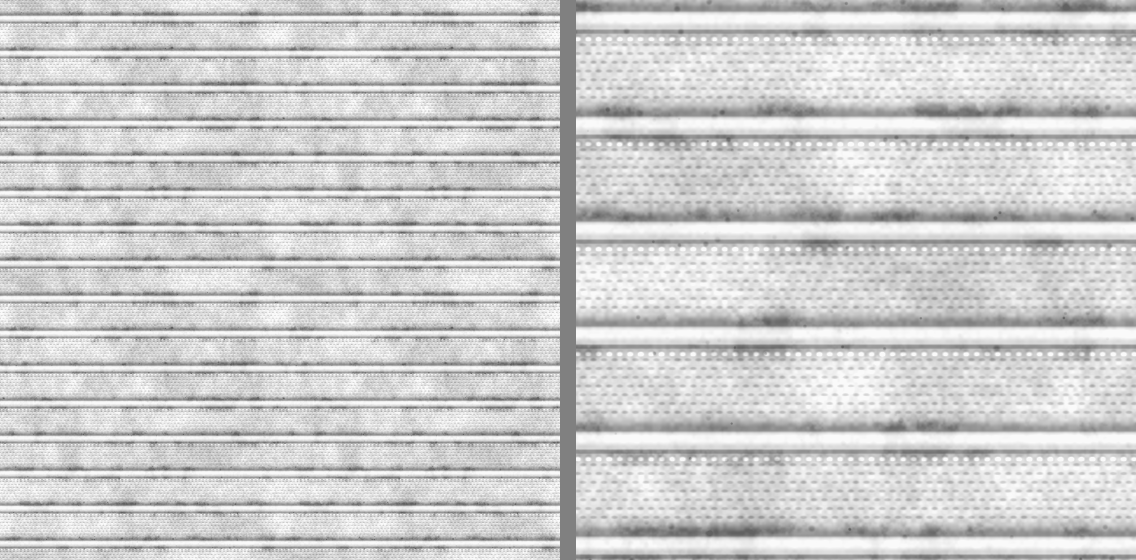
Left, the full canvas; right, a detail of the centre.
Give the GLSL for this texture, as a Shadertoy shader.

```glsl
// Weathered pale metal sheet: rounded horizontal ridges between perforated panels.
// A shaded cross-section and staggered holes are supersampled per row;
// wrapping layered noise adds clouds and grime, cellular noise adds pits.

#define ROWS 16.0          // ridges down the canvas
#define HOLES 160.0        // holes across the canvas
#define HOLE_ROWS 12.0     // hole rows per ridge pitch
#define WEAR_REPEATS 2.0   // repeats of the wear across and down
#define PANEL_TONE 0.875
#define GROOVE_TONE 0.54
#define CLOUD_AMOUNT 0.30
#define GRIME_AMOUNT 0.17
#define GRAIN_AMOUNT 0.11
#define SAMPLES 3          // samples per pixel side

float hash(vec2 p) {
    vec3 q = fract(p.xyx * vec3(0.1031, 0.1030, 0.0973));
    q += dot(q, q.yzx + 33.33);
    return fract((q.x + q.y) * q.z);
}

// Value noise on a unit square, wrapping after the given number of cells
float wrapNoise(vec2 uv, float cells, float seed) {
    vec2 p = uv * cells, i = floor(p), f = fract(p);
    vec2 a = mod(i, cells) + seed, b = mod(i + 1.0, cells) + seed;
    f = f * f * (3.0 - 2.0 * f);
    return mix(mix(hash(a), hash(vec2(b.x, a.y)), f.x),
               mix(hash(vec2(a.x, b.y)), hash(b), f.x), f.y);
}

float layeredNoise(vec2 uv, float cells, float seed) {
    float sum = 0.0, total = 0.0, weight = 1.0;
    for (int k = 0; k < 5; k++) {
        sum += weight * wrapNoise(uv, cells, seed + 17.0 * float(k));
        total += weight;
        weight *= 0.65;
        cells *= 2.0;
    }
    return sum / total;
}

// Sparse round pits, one candidate per wrapped cell
float pits(vec2 uv, float cells, float chance) {
    vec2 p = uv * cells, base = floor(p);
    float cover = 0.0;
    for (int y = -1; y <= 1; y++)
    for (int x = -1; x <= 1; x++) {
        vec2 cell = base + vec2(x, y), id = mod(cell, cells);
        vec2 centre = cell + vec2(hash(id + 311.0), hash(id + 523.0));
        float radius = mix(0.2, 0.6, hash(id + 701.0));
        float spot = 1.0 - smoothstep(0.2 * radius, radius, length(p - centre));
        cover = max(cover, spot * step(hash(id + 907.0), chance));
    }
    return cover;
}

// Signed height above the nearest ridge centre, in ridge pitches
float ridgeOffset(float y) {
    return fract(y * ROWS + 0.03) - 0.5;
}

// Shading of ridge, grooves and panel
float crossSection(float d) {
    float ridge = mix(0.85, 0.98, smoothstep(-0.06, 0.0, d));
    ridge -= 0.14 * smoothstep(0.04, 0.085, d);
    float panel = PANEL_TONE;
    panel -= 0.11 * (1.0 - smoothstep(0.17, 0.32, d)) * step(0.0, d);
    panel -= 0.13 * smoothstep(-0.28, -0.12, d) * step(d, 0.0);
    float upper = smoothstep(0.07, 0.10, d) * (1.0 - smoothstep(0.12, 0.21, d));
    float lower = smoothstep(-0.135, -0.115, d) * (1.0 - smoothstep(-0.095, -0.075, d));
    float onRidge = smoothstep(-0.105, -0.085, d) * (1.0 - smoothstep(0.08, 0.10, d));
    float tone = mix(panel, ridge, onRidge);
    tone = mix(tone, GROOVE_TONE, 0.92 * upper);
    return mix(tone, GROOVE_TONE, 0.85 * lower);
}

// Dark holes with a lit lower lip; the top row of each panel catches most light
float perforation(float x, float d) {
    float depth = (fract(-d) - 0.115) * HOLE_ROWS;
    float row = floor(depth);
    if (row < 0.0 || row > 7.0) return 0.0;
    vec2 q = vec2(fract(x * HOLES + 0.5 * mod(row, 2.0)), fract(depth)) - 0.5;
    float hole = 1.0 - smoothstep(0.10, 0.38, length((q + vec2(0.0, 0.12)) * vec2(0.85, 1.4)));
    float lip = 1.0 - smoothstep(0.10, 0.40, length(q - vec2(0.0, 0.24)));
    float topRow = step(row, 0.5);
    return lip * mix(0.04, 0.24, topRow) - hole * mix(0.15, 0.05, topRow);
}

void mainImage(out vec4 fragColor, in vec2 fragCoord) {
    vec2 uv = fragCoord / iResolution.xy;

    // Sheet structure, averaged over the pixel
    float tone = 0.0;
    for (int j = 0; j < SAMPLES; j++)
    for (int i = 0; i < SAMPLES; i++) {
        vec2 shift = (vec2(i, j) + 0.5) / float(SAMPLES) - 0.5;
        vec2 p = (fragCoord + shift) / iResolution.xy;
        float d = ridgeOffset(p.y);
        tone += crossSection(d) + perforation(p.x, d);
    }
    tone /= float(SAMPLES * SAMPLES);

    // Wear: clouds on the panels, grime and pits gathered along the grooves
    vec2 wearUv = fract(uv * WEAR_REPEATS);
    float d = ridgeOffset(uv.y);
    float panelMask = smoothstep(0.07, 0.16, abs(d));
    float seam = exp(-pow((abs(d) - 0.15) / 0.08, 2.0));
    float cloud = layeredNoise(wearUv, 8.0, 11.0) - 0.5;
    float grime = smoothstep(0.47, 0.72, layeredNoise(wearUv, 22.0, 151.0));
    float grain = wrapNoise(wearUv, 192.0, 401.0) - 0.5;
    tone += cloud * CLOUD_AMOUNT * mix(0.3, 1.0, panelMask);
    tone -= grime * GRIME_AMOUNT * (0.2 + 0.8 * seam);
    tone += grain * GRAIN_AMOUNT * mix(0.4, 1.0, panelMask);
    tone -= pits(wearUv, 96.0, 0.06) * 0.18 * (0.1 + 0.9 * seam);

    fragColor = vec4(vec3(clamp(tone, 0.38, 0.98)), 1.0);
}
```
